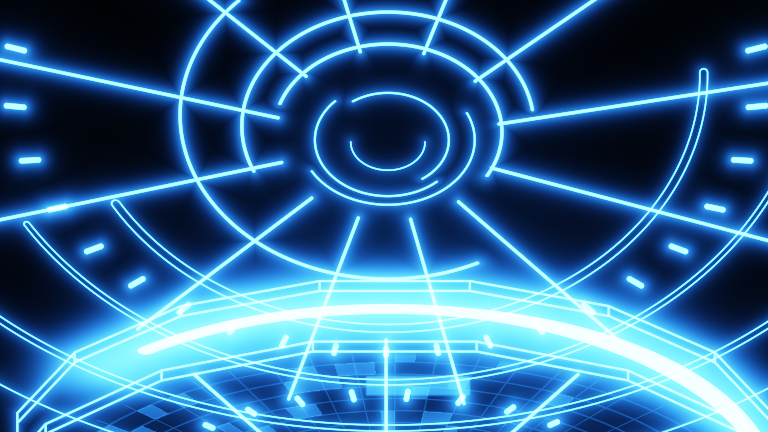
Write a WebGL 2 fragment shader that draws this background.

```glsl
#version 300 es
precision highp float;
uniform vec2 u_resolution;
out vec4 outColor;

#define HUB vec2(0.009, 0.674)
#define SQUASH 1.3
#define BOLD 0.0035
#define FINE 0.0014
#define CORE_LIGHT 7.0
#define GLOW_SIZE 0.0125
#define HALO_SIZE 0.05
#define DOME_LIGHT 3.6
#define PI 3.14159265
// Light absorbed per channel: low light is navy, strong light is white
#define TINT vec3(0.18, 0.8, 2.2)

float hash(vec2 p) {
    vec3 q = fract(p.xyx * 0.1031);
    q += dot(q, q.yzx + 33.33);
    return fract((q.x + q.y) * q.z);
}

float segment(vec2 p, vec2 a, vec2 b) {
    vec2 ab = b - a;
    return length(p - a - ab * clamp(dot(p - a, ab) / dot(ab, ab), 0.0, 1.0));
}

// Distance to an elliptic arc, given its middle angle and half span
float arc(vec2 p, float height, vec2 radii, float middle, float span) {
    vec2 q = (p - vec2(HUB.x, height)) / radii;
    float k = length(q);
    float d = (k - 1.0) * k / (length(q / radii) + 1e-5);
    float turn = abs(mod(atan(q.y, q.x) - middle + PI, 2.0 * PI) - PI);
    return length(vec2(d, max(turn - span, 0.0) * radii.y));
}

// Upper edge of a tilted 16-sided rim with a second edge below it
float rim(vec2 p, vec2 center, vec2 radii) {
    float d = 9.0;
    vec2 drop = vec2(0.0, 0.023);
    for (int i = -5; i < 5; i++) {
        vec2 t = (2.0 * float(i) + vec2(1.0, 3.0)) * PI / 16.0;
        vec2 a = center + radii * vec2(sin(t.x), cos(t.x));
        vec2 b = center + radii * vec2(sin(t.y), cos(t.y));
        d = min(d, min(segment(p, a, b), segment(p, a - drop, b - drop)));
        d = min(d, segment(p, a, a - drop));
    }
    return d;
}

float spokes(vec2 p) {
    float d = 9.0;
    for (int i = 0; i < 12; i++) {
        float a = 0.297 + float(i) * PI / 6.0;
        a += 0.033 * cos(a);
        vec2 dir = vec2(cos(a), -sin(a) / SQUASH);
        float end = sin(a) > 0.6 ? 0.81 : 2.2;
        d = min(d, segment(p, HUB + dir * (0.259 - 0.0174 * sin(a)), HUB + dir * end));
    }
    for (int i = -1; i < 2; i++) {
        float x = float(i);
        d = min(d, segment(p, vec2(0.005 + 0.444 * x, 0.213 - 0.08 * abs(x)), vec2(0.005 + 0.282 * x, -0.01)));
    }
    return d;
}

// Short radial marks, on the large ring and on the dome
float dashes(vec2 p) {
    float d = 9.0;
    for (int i = -10; i < 11; i++) {
        float a = PI * (0.5 + float(i) / 16.0);
        a += 0.3 * cos(a);
        vec2 c = vec2(0.005, 0.815) + vec2(0.863, -0.63) * vec2(cos(a), sin(a));
        vec2 reach = normalize(HUB - c) * mix(0.007, 0.02, abs(cos(a)));
        d = min(d, segment(p, c - reach, c + reach));
    }
    for (int i = -4; i < 4; i++) {
        float a = 0.091 + 0.222 * float(i);
        vec2 offset = vec2(0.569, 0.243) * vec2(sin(a), cos(a));
        vec2 c = vec2(0.002, -0.157) + offset, reach = normalize(offset) * 0.009;
        d = min(d, segment(p, c - reach, c + reach));
    }
    return d;
}

float neon(float d, float width) {
    float px = 0.8 / u_resolution.y;
    float glow = 1.3 * exp(-d / GLOW_SIZE) + 0.06 * exp(-d / HALO_SIZE);
    return CORE_LIGHT * (1.0 - smoothstep(width - px, width + px, d)) + glow * min(width / BOLD, 1.3);
}

// Faint grid and lit cells on the dome
float domeGrid(vec2 p) {
    vec2 q = (p - vec2(0.025, -0.231)) / vec2(0.972, 0.449);
    vec2 g = vec2(atan(q.x, q.y) * 9.0, length(q) * 16.0);
    vec2 edge = 0.5 - abs(fract(g) - 0.5);
    vec2 aa = vec2(10.0, 36.0) / u_resolution.y;
    vec2 lines = 1.0 - smoothstep(vec2(0.0), aa + 0.02, edge);
    float cell = step(0.88, hash(floor(g * vec2(2.0, 1.0)) + 40.0));
    vec2 panel = smoothstep(0.004, -0.004, abs(p - vec2(0.079, 0.107)) - vec2(0.12, 0.022));
    float inside = smoothstep(0.93, 0.9, length(q));
    return inside * (0.1 + 0.3 * max(lines.x, lines.y) + 0.5 * cell + 1.1 * panel.x * panel.y);
}

void main() {
    vec2 p = (gl_FragCoord.xy - vec2(0.5 * u_resolution.x, 0.0)) / u_resolution.y;
    // Hub rings
    float inner = arc(p, 0.676, vec2(0.141, 0.109), 0.606, 1.571);
    inner = min(inner, arc(p, 0.676, vec2(0.169, 0.130), 3.913, 1.53));
    inner = min(inner, arc(p, 0.676, vec2(0.201, 0.150), -1.105, 1.53));
    float bold = min(spokes(p), arc(p, 0.694, vec2(0.264, 0.204), 1.148, 1.66));
    bold = min(bold, arc(p, 0.708, vec2(0.338, 0.264), 1.846, 1.7));
    bold = min(bold, arc(p, 0.734, vec2(0.481, 0.38), 3.765, 1.391));
    // Outlined outer rings
    float fine = abs(arc(p, 0.826, vec2(0.731, 0.586), -1.299, 1.309) - 0.009);
    fine = min(fine, abs(arc(p, 0.884, vec2(0.981, 0.769), -1.38, 1.21) - 0.006));
    fine = min(fine, abs(arc(p, 0.907, vec2(1.296, 0.898), 0.0, PI) - 0.007));
    fine = min(fine, arc(p, 0.931, vec2(1.481, 1.032), 0.0, PI));
    float rims = min(rim(p, vec2(0.025, -0.032), vec2(0.891, 0.389)), rim(p, vec2(0.025, -0.231), vec2(0.972, 0.449)));
    // Ambient haze and dome glow
    vec2 haze = (p - vec2(0.009, 0.44)) * vec2(1.0, 1.2);
    float light = 0.006 + 0.075 * exp(-5.0 * dot(haze, haze));
    float glow = arc(p, -0.15, vec2(0.891, 0.435), 1.17, 1.17);
    light += DOME_LIGHT * exp(-glow * glow / 0.005) + 0.5 * exp(-glow / 0.075);
    light += domeGrid(p);
    // Strokes
    light += neon(bold, BOLD) + neon(inner, 0.0021) + neon(rims, 0.0022) + neon(fine, FINE);
    light += neon(arc(p, 0.671, vec2(0.086, 0.065), -0.5 * PI, 0.5 * PI), FINE) + neon(dashes(p), 0.0062);
    float beam = arc(p, -0.15, vec2(0.891, 0.435), 1.12, 1.126);
    light += 1.7 * neon(beam, mix(0.011, 0.02, smoothstep(0.1, 0.8, p.x)));
    outColor = vec4(1.0 - exp(-light * TINT), 1.0);
}
```
